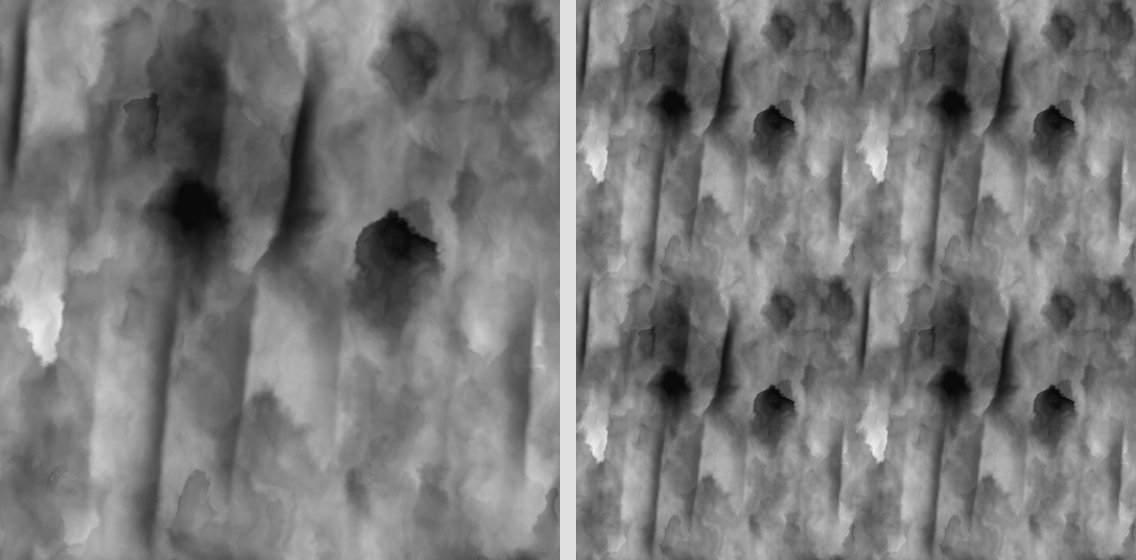
Left: one tile. Right: repeated 2 by 2.
Write a WebGL 1 fragment shader that draws this texture map.

```glsl
precision highp float;
// Seamless grey bark-like height map: leaning grooves, torn flakes and cloudy relief.

#define BASE_GREY 0.512
#define BROAD_CONTRAST 0.34
#define BILLOW_CONTRAST 0.14
#define FLAKE_CONTRAST 0.42
#define FLAKE_FALLOFF 0.37
#define GROOVE_DEPTH 0.88
#define RUGGEDNESS 0.045
#define BRIGHT_RIDGE_SHARE 0.2

uniform vec2 u_resolution;

float hash(vec2 p) {
  return fract(sin(dot(p, vec2(127.1, 311.7))) * 43758.5453);
}

// A grid holds columns, rows and the whole columns it leans by over the tile height.
vec2 toGrid(vec2 uv, vec3 grid) {
  return vec2(uv.x * grid.x - uv.y * grid.z, uv.y * grid.y);
}

// Maps equivalent cells of neighbouring tiles onto one key.
vec2 wrapCell(vec2 cell, vec3 grid) {
  float tile = floor((cell.y + 0.5) / grid.y);
  float column = floor(mod(cell.x + grid.z * tile + 0.5, grid.x));
  return vec2(column, cell.y - tile * grid.y);
}

float slope(vec2 cell, vec2 offset, vec3 grid, float seed) {
  float angle = 6.28318 * hash(wrapCell(cell, grid) + seed * 17.3);
  return dot(vec2(cos(angle), sin(angle)), offset);
}

// Wrapping gradient noise, about -0.7 to 0.7.
float noise(vec2 uv, vec3 grid, float seed) {
  vec2 p = toGrid(uv, grid);
  vec2 c = floor(p), f = p - c;
  vec2 w = f * f * f * (f * (f * 6.0 - 15.0) + 10.0);
  vec2 x = vec2(1.0, 0.0), y = vec2(0.0, 1.0);
  float low = mix(slope(c, f, grid, seed), slope(c + x, f - x, grid, seed), w.x);
  float high = mix(slope(c + y, f - y, grid, seed),
                   slope(c + 1.0, f - 1.0, grid, seed), w.x);
  return mix(low, high, w.y);
}

float fbm(vec2 uv, vec3 grid, float seed) {
  float sum = 0.0, amp = 1.0;
  for (int i = 0; i < 5; i++) {
    sum += amp * noise(uv, grid, seed + float(i));
    grid *= 2.0;
    amp *= 0.52;
  }
  return sum;
}

// Rounded puffs separated by soft creases.
float billow(vec2 uv, vec3 grid, float seed) {
  float sum = 0.0, amp = 1.0;
  for (int i = 0; i < 4; i++) {
    sum += amp * (abs(noise(uv, grid, seed + float(i))) - 0.2);
    grid *= 2.0;
    amp *= 0.55;
  }
  return sum;
}

// Bright flakes end sharply below, dark pockets end sharply above.
float flakes(vec2 uv, vec3 grid, float seed) {
  vec2 p = toGrid(uv, grid), home = floor(p);
  float sum = 0.0;
  for (int j = -1; j <= 1; j++) {
    for (int i = -1; i <= 1; i++) {
      vec2 cell = home + vec2(float(i), float(j));
      vec2 key = wrapCell(cell, grid) + seed * 17.3;
      vec2 center = 0.25 + 0.5 * vec2(hash(key + 1.7), hash(key + 5.3));
      vec2 radius = vec2(0.3, 0.45) + 0.25 * vec2(hash(key + 9.1), hash(key + 12.9));
      float tone = hash(key + 20.3) < 0.5 ? -1.0 : 1.0;
      vec2 d = (p - cell - center) / radius;
      float along = d.y * tone;
      float crisp = mix(0.06, 0.6, hash(key + 25.7));
      float soft = mix(crisp, 0.95, smoothstep(-0.7, 0.3, along));
      float cover = 1.0 - smoothstep(1.0 - soft, 1.0, length(d));
      float fade = 1.0 - smoothstep(-0.8, 0.8, along);
      sum += tone * cover * fade * mix(0.15, 1.0, hash(key + 31.1));
    }
  }
  return sum;
}

// Long tapering grooves with one steep and one gentle flank; a few are ridges.
float grooves(vec2 uv, vec3 grid, float seed) {
  vec2 p = toGrid(uv, grid), home = floor(p);
  float sum = 0.0;
  for (int j = -1; j <= 1; j++) {
    for (int i = -1; i <= 1; i++) {
      vec2 cell = home + vec2(float(i), float(j));
      vec2 key = wrapCell(cell, grid) + seed * 17.3;
      vec2 center = 0.25 + 0.5 * vec2(hash(key + 2.3), hash(key + 6.1));
      vec2 d = p - cell - center;
      d.x += 0.4 * hash(key + 33.7) * d.y;
      float side = hash(key + 10.9) < 0.35 ? -1.0 : 1.0;
      float taper = 1.0 - smoothstep(0.25, 1.0, abs(d.y) / mix(0.4, 0.75, hash(key + 14.7)));
      float flank = d.x * side > 0.0 ? 0.055 : mix(0.12, 0.32, hash(key + 19.9));
      float strength = hash(key + 23.3);
      float depth = hash(key + 28.1) < BRIGHT_RIDGE_SHARE ? -0.35 : 1.0;
      sum += depth * strength * taper * exp(-d.x * d.x / (flank * flank));
    }
  }
  return sum;
}

void main() {
  vec2 uv = gl_FragCoord.xy / u_resolution;
  vec3 tearGrid = vec3(11.0, 10.0, 0.0);
  vec2 tear = RUGGEDNESS * vec2(fbm(uv, tearGrid, 1.0), fbm(uv, tearGrid, 11.0));
  float groove = grooves(uv + 0.15 * tear, vec3(6.0, 2.0, 1.0), 51.0);
  float calm = 1.0 - 0.7 * clamp(abs(groove), 0.0, 1.0);

  // Cloudy relief, smoother inside the grooves
  float grey = BASE_GREY + BROAD_CONTRAST * fbm(uv + 0.4 * tear, vec3(4.0, 2.0, 0.0), 21.0);
  grey += calm * BILLOW_CONTRAST * billow(uv + 0.5 * tear, vec3(11.0, 8.0, 0.0), 31.0);

  // Torn flakes at three sizes
  vec3 grid = vec3(5.0, 3.0, 0.0);
  float amp = FLAKE_CONTRAST;
  for (int i = 0; i < 3; i++) {
    grey += calm * amp * flakes(uv + tear, grid, 41.0 + float(i));
    grid *= 2.0;
    amp *= FLAKE_FALLOFF;
  }

  grey *= 1.0 - min(GROOVE_DEPTH * groove, 0.9);
  gl_FragColor = vec4(vec3(clamp(grey, 0.04, 0.92)), 1.0);
}
```
